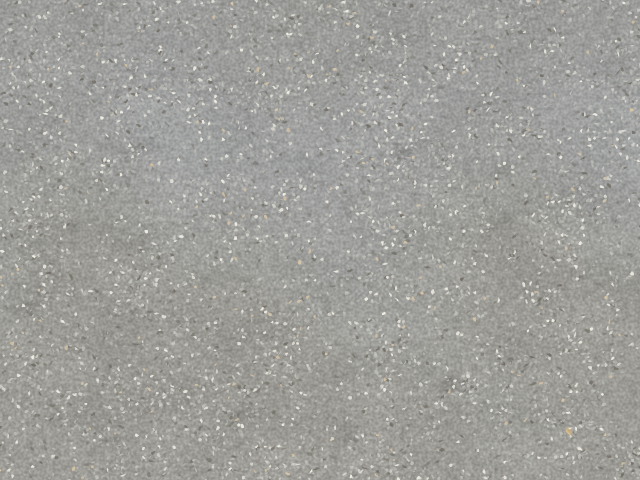
A Shadertoy shader for this texture:

```glsl
const vec3 WARM_GREY = vec3(0.613, 0.609, 0.587);
const vec3 COOL_GREY = vec3(0.608, 0.615, 0.613);
const vec3 PIT_BROWN = vec3(0.41, 0.39, 0.35);
const vec3 DULL_GRAIN = vec3(0.73, 0.73, 0.71);
const vec3 PALE_GRAIN = vec3(0.95, 0.94, 0.90);
const vec3 TAN_GRAIN = vec3(0.82, 0.74, 0.61);
const vec3 OCHRE_STONE = vec3(0.86, 0.73, 0.51);

vec3 hash3(vec2 p, float seed) {
    vec3 q = fract(vec3(p.xyx + seed * 17.3) * vec3(0.1031, 0.1030, 0.0973));
    q += dot(q, q.yxz + 33.33);
    return fract((q.xxy + q.yzz) * q.zyx);
}

float cornerSlope(vec2 corner, vec2 offset, float seed) {
    float angle = 6.2832 * hash3(corner, seed).x;
    return dot(vec2(cos(angle), sin(angle)), offset);
}

float gradientNoise(vec2 p, float seed) {
    vec2 i = floor(p), f = fract(p);
    vec2 u = f * f * f * (f * (f * 6.0 - 15.0) + 10.0);
    vec2 e = vec2(1.0, 0.0);
    float low = mix(cornerSlope(i, f, seed), cornerSlope(i + e, f - e, seed), u.x);
    float high = mix(cornerSlope(i + e.yx, f - e.yx, seed),
                     cornerSlope(i + e.xx, f - e.xx, seed), u.x);
    return mix(low, high, u.y);
}

// Patchiness shared by pits and grains, around 1
float clustering(vec2 p) {
    return clamp(1.0 + 1.5 * gradientNoise(p * 8.0, 5.0)
                     + 1.9 * gradientNoise(p * 27.0, 6.0), 0.1, 2.4);
}

// Scattered ellipses: x is coverage, y a random tone, z a random tint
vec3 scatter(vec2 p, float cells, float share, vec2 radius, float tilt, float seed, float soft) {
    vec2 home = floor(p * cells);
    vec3 result = vec3(0.0);
    for (int y = -1; y <= 1; y++) {
        for (int x = -1; x <= 1; x++) {
            vec2 cell = home + vec2(x, y);
            vec3 place = hash3(cell, seed);
            vec3 look = hash3(cell, seed + 1.0);
            vec2 center = (cell + 0.1 + 0.8 * place.xy) / cells;
            if (place.z > share * clustering(center)) continue;
            float angle = (look.x - 0.5) * tilt;
            vec2 axis = vec2(cos(angle), sin(angle));
            vec2 d = p - center;
            d = vec2(dot(d, axis), dot(d, vec2(-axis.y, axis.x)));
            vec2 size = radius * (0.65 + 0.7 * hash3(cell, seed + 2.0).xy);
            float edge = (length(d / size) - 1.0) * min(size.x, size.y);
            float cover = 1.0 - smoothstep(-soft, soft, edge);
            if (cover > result.x) result = vec3(cover, look.yz);
        }
    }
    return result;
}

void mainImage(out vec4 fragColor, in vec2 fragCoord) {
    vec2 p = fragCoord / iResolution.y;
    float soft = max(0.0013, 0.6 / iResolution.y);

    // Ragged outlines for everything scattered
    vec2 ragged = p + 0.0026 * vec2(gradientNoise(p * 170.0, 51.0),
                                    gradientNoise(p * 170.0, 52.0));

    // Broad drift from warm to cool grey, with faint stains
    float drift = gradientNoise(p * 2.2, 1.0);
    vec3 color = mix(WARM_GREY, COOL_GREY, clamp(p.y * 0.9 - 0.1 + drift, 0.0, 1.0));
    color += 0.030 * drift + 0.038 * gradientNoise(p * vec2(7.0, 11.0), 2.0);
    float stain = gradientNoise(p * vec2(9.0, 18.0), 3.0);
    color -= 0.06 * smoothstep(0.35, 0.65, stain);

    // Fine binder grain
    color += 0.10 * gradientNoise(p * 165.0, 7.0);
    color += 0.060 * gradientNoise(p * vec2(55.0, 80.0), 8.0);

    // Dark pits, mostly lying flat, gathered where the grains are
    vec3 pit = scatter(ragged, 68.0, 0.33, vec2(0.0048, 0.0025), 2.2, 11.0, soft);
    color = mix(color, PIT_BROWN, pit.x * (0.12 + 0.63 * pit.y * pit.y));

    // Small dull grains under brighter mineral flecks
    vec3 dull = scatter(ragged, 100.0, 0.42, vec2(0.0031, 0.0023), 6.28, 21.0, soft);
    color = mix(color, DULL_GRAIN, dull.x * (0.2 + 0.75 * dull.y));

    vec3 fleck = scatter(ragged, 68.0, 0.29, vec2(0.0036, 0.0025), 6.28, 31.0, soft);
    vec3 fleckColor = mix(DULL_GRAIN, PALE_GRAIN, fleck.y);
    fleckColor = mix(fleckColor, TAN_GRAIN, 0.8 * step(0.91, fleck.z));
    color = mix(color, fleckColor, fleck.x * 0.95);

    // Rare larger stones with a mottled face
    vec3 stone = scatter(ragged, 7.0, 0.06, vec2(0.0085, 0.0065), 6.28, 41.0, soft * 2.0);
    vec3 stoneColor = mix(DULL_GRAIN, OCHRE_STONE, step(0.65, stone.z));
    stoneColor += 0.22 * gradientNoise(p * 130.0, 9.0);
    color = mix(color, stoneColor, stone.x * (0.4 + 0.45 * stone.y));

    fragColor = vec4(clamp(color, 0.0, 1.0), 1.0);
}
```
